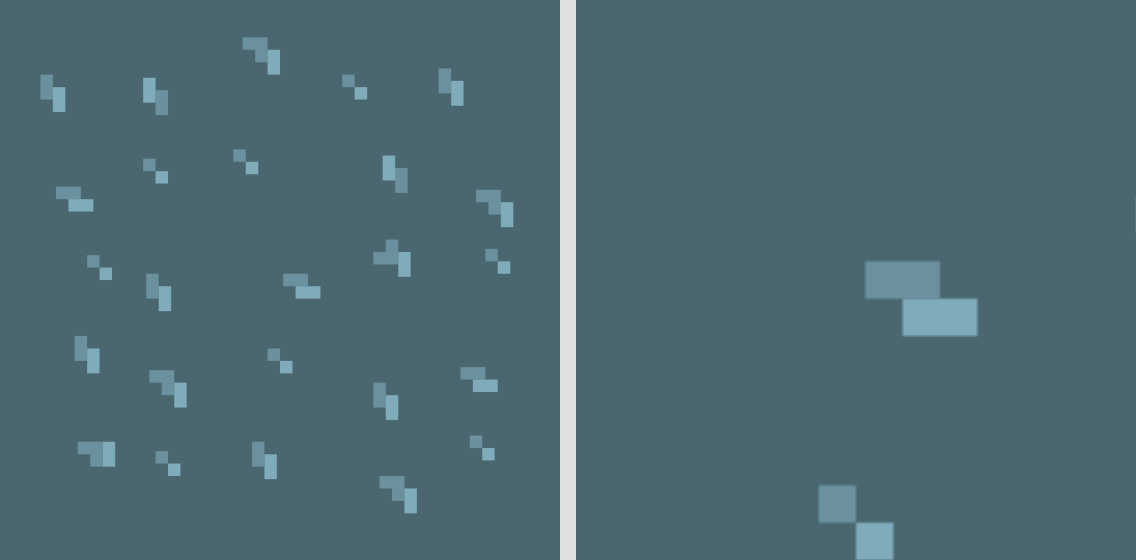
Left, the full canvas; right, a detail of the centre.
Give the GLSL for this pattern, as a three.js fragment shader.

```glsl
varying vec2 vUv;

float hash(vec2 p) {
  p = fract(p * vec2(0.1031, 0.1137));
  p += dot(p, p.yx + 33.33);
  return fract((p.x + p.y) * p.x * 47.31);
}

// Coverage of an axis-aligned block, in block units (45 per canvas side)
float block(vec2 p, vec2 corner, vec2 size) {
  vec2 d = size * 0.5 - abs(p - corner - size * 0.5);
  vec2 cover = clamp(d / (45.0 / 512.0) + 0.5, 0.0, 1.0);
  return cover.x * cover.y;
}

// Fleck coverage: x is the dim part, y the bright part
vec2 fleck(vec2 p, float kind) {
  vec2 unit = vec2(1.0);
  vec2 tall = vec2(1.0, 2.0);
  vec2 wide = vec2(2.0, 1.0);

  // Two-block flecks: diagonal dots, upright pairs, flat pairs
  if (kind < 8.0) return vec2(block(p, vec2(0.0), unit), block(p, unit, unit));
  if (kind < 14.0) return vec2(block(p, vec2(0.0), tall), block(p, unit, tall));
  if (kind < 16.0) return vec2(block(p, unit, tall), block(p, vec2(0.0), tall));
  if (kind < 19.0) return vec2(block(p, vec2(0.0), wide), block(p, unit, wide));

  // Three-block flecks: stair, compact hook, raised hook
  float stem = block(p, vec2(1.0, 0.0), tall);
  float barTop = kind < 24.0 ? 0.0 : 1.0;
  float tipTop = kind == 23.0 ? 0.0 : 1.0;
  float dim = max(stem, block(p, vec2(0.0, barTop), wide));
  return vec2(dim, block(p, vec2(2.0, tipTop), tall));
}

void main() {
  // Fine grid of 180 steps, counted from the top left
  vec2 p = vec2(vUv.x, 1.0 - vUv.y) * 180.0 - vec2(9.0, 11.0);
  vec2 cell = floor(p / 32.0);
  vec3 color = vec3(0.290, 0.400, 0.437);

  // One jittered fleck in each of 5 by 5 cells, with neighbours for soft edges
  for (int j = -1; j <= 1; j++) {
    for (int i = -1; i <= 1; i++) {
      vec2 id = cell + vec2(float(i), float(j));
      if (min(id.x, id.y) < 0.0 || max(id.x, id.y) > 4.0) continue;
      vec2 jitter = floor(vec2(hash(id + 3.7), hash(id + 21.3)) * 20.0);
      float kind = floor(mod((id.x + id.y * 5.0) * 7.0 + 8.0, 25.0) + 0.5);
      vec2 cover = fleck((p - id * 32.0 - jitter) / 4.0, kind);
      color = mix(color, vec3(0.420, 0.570, 0.620), cover.x);
      color = mix(color, vec3(0.500, 0.670, 0.730), cover.y);
    }
  }
  gl_FragColor = vec4(color, 1.0);
}
```
